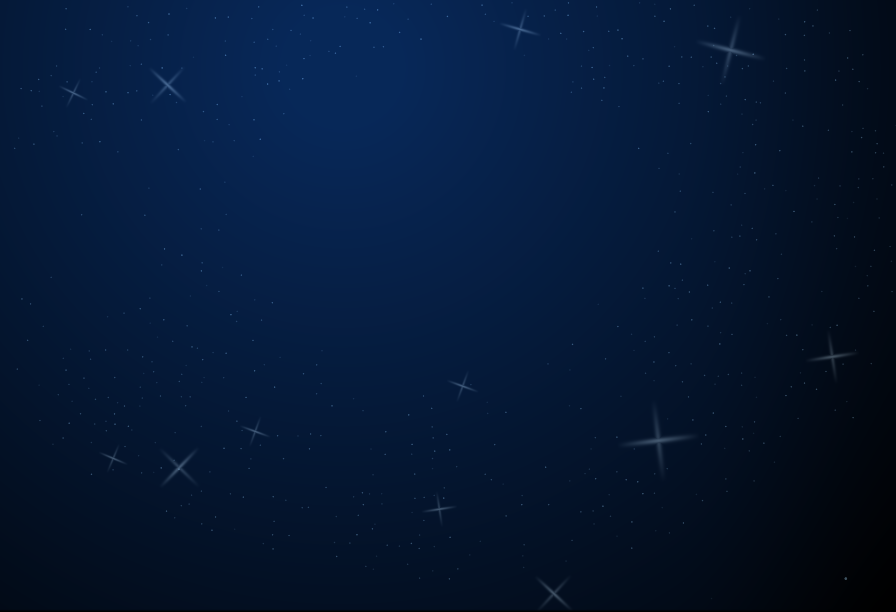
This background is drawn by a Shadertoy shader. Its source:

```glsl
// Night sky: a deep blue radial glow with a ring of fine stars and soft tilted sparkles.

vec2 hash2(vec2 p) {
    vec3 q = fract(p.xyx * vec3(0.1031, 0.1030, 0.0973));
    q += dot(q, q.yzx + 33.33);
    return fract((q.xx + q.yz) * q.zy);
}

float gradientNoise(vec2 p) {
    vec2 cell = floor(p), f = fract(p);
    vec2 u = f * f * (3.0 - 2.0 * f);
    vec2 e = vec2(0.0, 1.0);
    float a = dot(hash2(cell) * 2.0 - 1.0, f);
    float b = dot(hash2(cell + e.yx) * 2.0 - 1.0, f - e.yx);
    float c = dot(hash2(cell + e.xy) * 2.0 - 1.0, f - e.xy);
    float d = dot(hash2(cell + e.yy) * 2.0 - 1.0, f - e.yy);
    return mix(mix(a, b, u.x), mix(c, d, u.x), u.y);
}

// Stars are dense on a wide elliptical ring, absent from its middle, rare at the left.
float starDensity(vec2 p) {
    float ring = length((p - vec2(0.72, 0.64)) / vec2(0.68, 0.52));
    float band = smoothstep(0.40, 0.66, ring) * (1.0 - smoothstep(1.05, 1.22, ring));
    float leftGap = smoothstep(0.45, 0.15, p.x) * smoothstep(0.20, 0.08, abs(p.y - 0.64));
    return band * (1.0 - 0.9 * leftGap) * clamp(0.75 + 1.2 * gradientNoise(p * 5.0), 0.0, 1.0);
}

// One star at most in each grid cell, kept away from the cell border.
float starLayer(vec2 p, float cellSize, float radius, float amount, float pixel) {
    vec2 cell = floor(p / cellSize);
    vec2 center = (cell + 0.1 + 0.8 * hash2(cell + 17.0)) * cellSize;
    vec2 chance = hash2(cell + 91.0);
    float present = step(chance.x, amount * starDensity(center));
    float disc = 1.0 - smoothstep(radius - 0.5 * pixel, radius + 0.5 * pixel, length(p - center));
    return present * disc * (0.25 + 0.75 * chance.y);
}

// A tapered streak along x.
float streak(vec2 p, float reach, float pixel) {
    float taper = max(1.0 - abs(p.x) / reach, 0.0);
    float width = max(0.065 * reach, 0.7 * pixel);
    return taper * exp(-p.y * p.y / (width * width));
}

float sparkle(vec2 p, float reach, float tilt, float pixel) {
    float c = cos(tilt), s = sin(tilt);
    p = mat2(c, -s, s, c) * p;
    return max(streak(p, reach, pixel), 0.65 * streak(p.yx, reach, pixel));
}

void mainImage(out vec4 fragColor, in vec2 fragCoord) {
    vec2 p = fragCoord / iResolution.y;
    float pixel = 1.0 / iResolution.y;
    float aspect = iResolution.x / iResolution.y;

    // Radial glow, falling to black toward the lower right
    float glow = 0.372 - 0.270 * length(p - vec2(0.56, 0.89));
    glow -= 0.035 * smoothstep(0.75, 1.0, p.x / aspect);
    glow = clamp(glow, 0.0, 0.345);
    vec3 color = glow * vec3(0.085, 0.45, 1.0);

    // Fine dust and larger stars
    float stars = 0.32 * starLayer(p, 0.020, 0.0012, 0.42, pixel);
    stars += 0.42 * starLayer(p + 3.7, 0.046, 0.0022, 0.36, pixel);
    color += stars * vec3(0.62, 0.80, 0.90);

    // Sparkles: center, reach, tilt
    vec4 sparkles[12] = vec4[12](
        vec4(0.850, 0.952, 0.036, -0.28), vec4(1.194, 0.918, 0.060, -0.25),
        vec4(0.120, 0.848, 0.027, -0.45), vec4(0.274, 0.861, 0.042, -0.75),
        vec4(1.360, 0.417, 0.045, 0.15), vec4(0.756, 0.369, 0.028, -0.35),
        vec4(1.076, 0.280, 0.068, 0.12), vec4(0.417, 0.295, 0.027, -0.35),
        vec4(0.185, 0.251, 0.026, -0.40), vec4(0.293, 0.236, 0.046, 0.80),
        vec4(0.718, 0.168, 0.030, 0.15), vec4(0.905, 0.030, 0.042, -0.75));
    float shine = 0.0;
    for (int i = 0; i < 12; i++) {
        vec4 s = sparkles[i];
        shine += sparkle(p - s.xy, s.z, s.w, pixel);
    }
    color += 0.30 * shine * vec3(0.85, 0.93, 0.95);

    // Thin dark rim at the bottom
    color *= smoothstep(0.0, 0.005, p.y);
    fragColor = vec4(color, 1.0);
}
```
